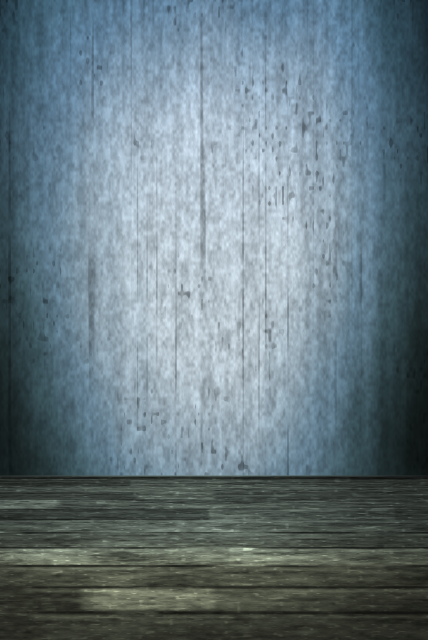
A WebGL 2 fragment shader for this background:

```glsl
#version 300 es
precision highp float;
// An empty room: a weathered blue wall lit by a tall soft glow, above a dark plank floor.
// The wall is a colour ramp over the glow, worn by stretched noise; the floor rows
// widen toward the viewer on a logarithmic scale.
uniform vec2 u_resolution;
out vec4 outColor;

float hash(vec2 p) {
  vec3 q = fract(p.xyx * 0.1031);
  q += dot(q, q.yzx + 33.33);
  return fract((q.x + q.y) * q.z);
}

float noise(vec2 p) {
  vec2 i = floor(p), f = fract(p);
  f = f * f * (3.0 - 2.0 * f);
  return mix(mix(hash(i), hash(i + vec2(1, 0)), f.x),
             mix(hash(i + vec2(0, 1)), hash(i + vec2(1, 1)), f.x), f.y);
}

// Layered noise centred on zero
float fbm(vec2 p) {
  float sum = 0.0, amp = 0.5;
  for (int i = 0; i < 4; i++) {
    sum += amp * (noise(p) - 0.5);
    p = p * 2.03 + 17.0;
    amp *= 0.5;
  }
  return sum;
}

// Soft-edged interval from a to b
float band(float x, float a, float b, float soft) {
  return smoothstep(a - soft, a + soft, x) * (1.0 - smoothstep(b - soft, b + soft, x));
}

vec3 wallColor(vec2 uv, vec2 p) {
  // Glow: broad at the top, narrowing toward the floor
  float width = mix(0.45, 0.62, smoothstep(0.26, 0.9, uv.y));
  vec2 d = (uv - vec2(0.49, 0.61)) / vec2(width, 0.62);
  d *= d;
  float light = exp(-1.25 * (d.x + 0.45 * d.x * d.x + 1.15 * d.y));

  // Broad stains that bend the glow
  light += 0.14 * fbm(p * vec2(10.0, 5.0)) + 0.10 * fbm(p * vec2(45.0, 2.0) + 40.0);

  vec3 c = mix(vec3(0.09, 0.13, 0.12), vec3(0.24, 0.34, 0.37), smoothstep(0.0, 0.32, light));
  c = mix(c, vec3(0.38, 0.49, 0.56), smoothstep(0.26, 0.52, light));
  c = mix(c, vec3(0.55, 0.63, 0.68), smoothstep(0.46, 0.72, light));
  c = mix(c, vec3(0.73, 0.785, 0.82), smoothstep(0.64, 0.96, light));

  // Bluer toward the top, darker at the sides and in the lower corners
  c += vec3(-0.02, 0.0, 0.035) * smoothstep(0.5, 1.0, uv.y);
  float side = abs(uv.x - 0.48);
  c *= 1.0 - 0.30 * smoothstep(0.36, 0.53, side);
  c *= 1.0 - 0.25 * smoothstep(0.22, 0.45, side) * (1.0 - smoothstep(0.26, 0.6, uv.y));

  // Fine plaster grain and long vertical streaks, present in the light as in the dark
  float wear = 0.34 * fbm(p * vec2(140.0, 65.0)) + 0.24 * fbm(p * vec2(110.0, 5.0) + 60.0);
  wear += 0.16 * (noise(p * vec2(270.0, 170.0)) - 0.5);

  // Thin broken cracks, then small dark flecks gathered in patches
  float crack = smoothstep(0.72, 0.95, noise(vec2(p.x * 200.0, p.y * 1.7 + 8.0)));
  wear -= 0.20 * crack * smoothstep(0.15, 0.7, noise(p * vec2(50.0, 14.0) + 9.0));
  float fleck = smoothstep(0.72, 0.92, noise(p * vec2(190.0, 85.0) + 70.0));
  wear -= 0.26 * fleck * smoothstep(-0.1, 0.2, fbm(p * vec2(14.0, 9.0) + 5.0));
  return c * (1.0 + wear);
}

vec3 floorColor(vec2 uv, float depth) {
  float row = log(1.0 + max(depth, 0.0) / 0.155) / 0.17 + 0.1;
  float id = floor(row), across = fract(row);

  // Planks of varied tone, with staggered ends
  float along = uv.x * 2.3 + hash(vec2(id, 3.0)) * 5.0;
  float cell = floor(along);
  float tone = mix(hash(vec2(cell, id)), hash(vec2(cell + 1.0, id)),
                   smoothstep(0.98, 1.0, fract(along)));

  // Light pooled along the middle, fading to the sides and the front
  vec2 d = (vec2(uv.x, depth) - vec2(0.44, 0.42)) / vec2(0.58, 0.60);
  float light = 0.115 + 0.24 * exp(-1.3 * dot(d, d));
  light *= 0.78 + 0.38 * tone;

  // Glossy reflections on a few rows
  float gloss = 0.19 * band(row, 8.0, 8.95, 0.06) * (1.0 - 0.5 * smoothstep(0.17, 0.24, uv.x));
  gloss += 0.10 * band(row, 10.0, 10.9, 0.06) * band(uv.x, 0.19, 0.5, 0.015);
  gloss += 0.09 * band(row, 3.0, 4.0, 0.08) * band(uv.x, 0.32, 0.5, 0.01);
  gloss += 0.12 * band(row, 4.0, 5.0, 0.08) * (1.0 - smoothstep(0.12, 0.15, uv.x));
  light += gloss * (1.0 - 0.6 * smoothstep(0.6, 1.0, uv.x));

  // Wood grain in long fibres with short bright glints
  light *= 1.0 + 0.9 * fbm(vec2(uv.x * 7.0, row * 6.0)) + 0.7 * fbm(vec2(uv.x * 45.0, row * 9.0) + 20.0);
  light += 0.10 * smoothstep(0.7, 1.0, noise(vec2(uv.x * 70.0, depth * 95.0))) * light / 0.3;

  // Thin seams, worn away in places, each with a faint lit lip
  float gap = min(across, 1.0 - across);
  float seam = 1.0 - smoothstep(0.01, 0.09, gap);
  float worn = smoothstep(0.2, 0.6, noise(vec2(uv.x * 9.0, floor(row + 0.5) * 7.0)));
  light *= 1.0 - 0.5 * seam * worn * smoothstep(0.1, 0.4, depth);
  light += 0.05 * band(across, 0.1, 0.2, 0.04) * worn * smoothstep(0.1, 0.4, depth);

  vec3 tint = mix(vec3(0.96, 1.08, 1.0), vec3(1.03, 1.08, 0.90), smoothstep(0.25, 0.65, depth));
  return max(light, 0.03) * tint;
}

void main() {
  vec2 uv = gl_FragCoord.xy / u_resolution;
  vec2 p = gl_FragCoord.xy / u_resolution.y;
  float horizon = 0.2565, soft = 0.7 / u_resolution.y;
  float depth = (horizon - uv.y) / horizon;
  vec3 color = mix(floorColor(uv, depth), wallColor(uv, p),
                   smoothstep(horizon - soft, horizon + soft, uv.y));

  // Lit skirting edge with a shadow below it
  float side = exp(-5.0 * pow(abs(uv.x - 0.47), 2.0));
  color *= 1.0 - 0.4 * band(uv.y, horizon - 0.005, horizon - 0.001, 0.001);
  color = mix(color, vec3(0.43, 0.51, 0.50) * side,
              0.7 * band(uv.y, horizon - 0.001, horizon + 0.001, 0.001));
  outColor = vec4(clamp(color, 0.0, 1.0), 1.0);
}
```
